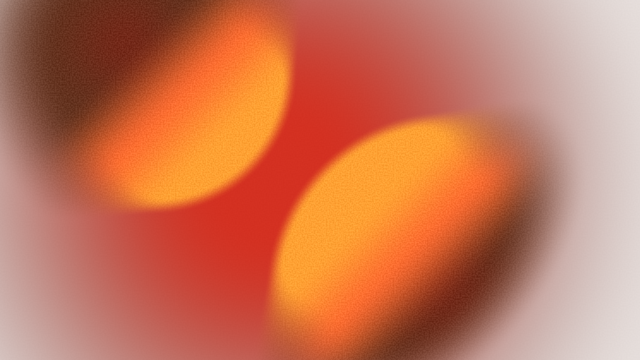
A Shadertoy shader for this background:

```glsl
#define RED vec3(0.83, 0.19, 0.13)
#define MIST vec3(0.90, 0.87, 0.86)
#define SHADOW vec3(0.38, 0.20, 0.12)
#define GARNET vec3(0.50, 0.13, 0.08)
#define EMBER vec3(0.99, 0.42, 0.19)
#define AMBER vec3(1.00, 0.63, 0.20)
#define SHARP_EDGE 0.06
#define SOFT_EDGE 0.38
#define GRAIN_SCALE 210.0
#define GRAIN_AMOUNT 0.07

vec2 hashGradient(vec2 cell) {
    vec3 h = fract(cell.xyx * vec3(0.1031, 0.1030, 0.0973));
    h += dot(h, h.yzx + 33.33);
    float angle = 6.2832 * fract((h.x + h.y) * h.z);
    return vec2(cos(angle), sin(angle));
}

float gradientNoise(vec2 p) {
    vec2 i = floor(p), f = fract(p);
    vec2 u = f * f * f * (f * (f * 6.0 - 15.0) + 10.0);
    vec2 e = vec2(1.0, 0.0);
    float bottom = mix(dot(hashGradient(i), f),
                       dot(hashGradient(i + e), f - e), u.x);
    float top = mix(dot(hashGradient(i + e.yx), f - e.yx),
                    dot(hashGradient(i + 1.0), f - 1.0), u.x);
    return mix(bottom, top, u.y);
}

// Red centre fading through dusty pink to pale corners
vec3 backdrop(vec2 p) {
    float t = smoothstep(0.14, 1.16, length(p - vec2(0.764, 0.502)));
    vec3 col = mix(RED, MIST, t);
    return col - vec3(0.44, 0.08, 0.06) * t * (1.0 - t);
}

// Shade along the light axis, from shadow to amber
vec3 orbColor(vec2 q, float shift) {
    float s = q.y + shift;
    vec2 spot = q - vec2(0.0, -0.28);
    vec3 col = mix(SHADOW, GARNET, 0.6 * exp(-6.0 * dot(spot, spot)));
    col = mix(col, EMBER, smoothstep(-0.25, 0.32, s));
    return mix(col, AMBER, smoothstep(0.2, 0.75, s));
}

// Ellipse with a crisp lit rim and a blurred far side; returns colour and cover
vec4 orb(vec2 p, vec2 center, vec2 radii, vec2 light, float depth, float shift) {
    vec2 d = p - center;
    vec2 q = vec2(dot(d, vec2(light.y, -light.x)), dot(d, light)) / radii;
    float dist = length(vec2(q.x, q.y < 0.0 ? q.y / depth : q.y));
    float lit = smoothstep(0.1, 0.75, q.y);
    float blur = mix(SOFT_EDGE, SHARP_EDGE, lit);
    float cover = 1.0 - smoothstep(1.0 - blur, 1.0 + blur, dist);
    vec3 col = mix(orbColor(q, shift), SHADOW, (1.0 - cover) * (1.0 - lit));
    return vec4(col, cover);
}

void mainImage(out vec4 fragColor, in vec2 fragCoord) {
    vec2 p = fragCoord / iResolution.y;
    vec2 lightAxis = vec2(0.7071, -0.7071);

    vec4 upper = orb(p, vec2(0.428, 0.803), vec2(0.377), lightAxis, 1.2, 0.0);
    vec4 lower = orb(p, vec2(1.157, 0.271), vec2(0.428, 0.361), -lightAxis, 0.68, 0.18);

    vec3 col = backdrop(p);
    col = mix(col, upper.rgb, upper.a);
    col = mix(col, lower.rgb, lower.a);

    // Fine grain, strongest on the orbs
    float grain = gradientNoise(p * GRAIN_SCALE);
    col += GRAIN_AMOUNT * grain * mix(0.15, 1.0, max(upper.a, lower.a));

    fragColor = vec4(clamp(col, 0.0, 1.0), 1.0);
}
```
